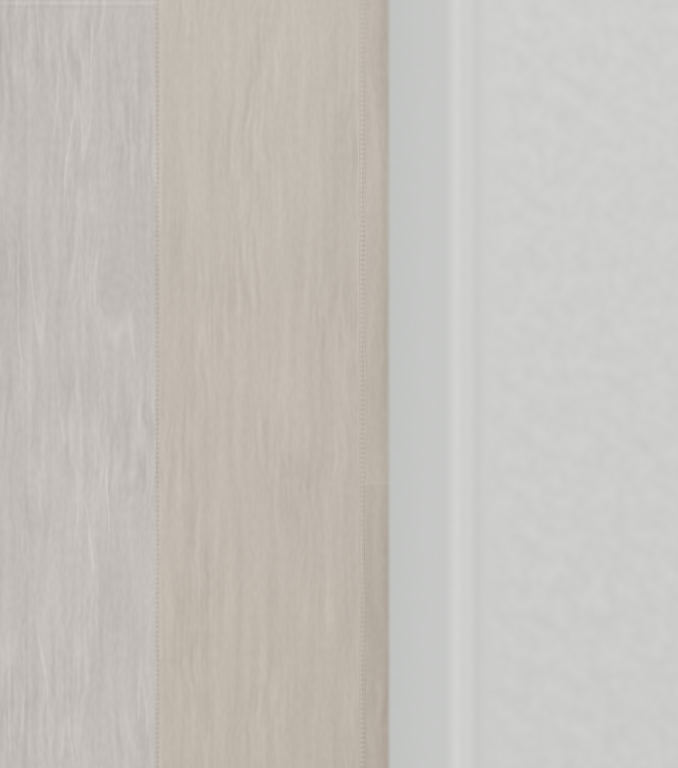
A Shadertoy shader for this texture:

```glsl
// Pale wooden planks on the left meet a painted moulding and a stippled wall.
// Stretched gradient noise makes the grain, bent around two soft knots;
// smooth bands along x shape the seams, the moulding and its shadows.

vec2 hashGradient(vec2 cell) {
    vec3 h = fract(vec3(cell.xyx) * vec3(0.1031, 0.1030, 0.0973));
    h += dot(h, h.yzx + 33.33);
    float angle = 6.2832 * fract((h.x + h.y) * h.z);
    return vec2(cos(angle), sin(angle));
}

float gradientNoise(vec2 p) {
    vec2 i = floor(p), f = fract(p);
    vec2 u = f * f * f * (f * (f * 6.0 - 15.0) + 10.0);
    vec2 e = vec2(0.0, 1.0);
    float low = mix(dot(hashGradient(i), f),
                    dot(hashGradient(i + e.yx), f - e.yx), u.x);
    float high = mix(dot(hashGradient(i + e.xy), f - e.xy),
                     dot(hashGradient(i + e.yy), f - e.yy), u.x);
    return mix(low, high, u.y);
}

// Soft line of the given half width.
float band(float x, float center, float width) {
    float d = (x - center) / width;
    return exp(-d * d);
}

// Pushes the grain sideways around a knot.
float knotBend(vec2 p, vec2 center) {
    vec2 d = (p - center) / vec2(0.028, 0.055);
    return 0.016 * d.x * exp(-dot(d, d));
}

// Long streaks, thin fibers and a fine speckle.
float woodGrain(vec2 p) {
    p.x += 0.008 * gradientNoise(p * vec2(8.0, 9.0));
    p.x += 0.003 * gradientNoise(p * vec2(30.0, 26.0) + 3.0);
    float broad = gradientNoise(p * vec2(42.0, 2.2));
    float streak = gradientNoise(p * vec2(95.0, 7.0) + 17.0);
    float fiber = gradientNoise(p * vec2(165.0, 17.0) + 41.0);
    float speckle = gradientNoise(p * vec2(210.0, 90.0) + 73.0);
    float cluster = smoothstep(-0.25, 0.4, gradientNoise(p * vec2(14.0, 6.0) + 29.0));
    float ridge = 0.25 - abs(gradientNoise(p * vec2(70.0, 12.0) + 57.0));
    return 0.018 * broad + 0.026 * streak + 0.018 * speckle
         + cluster * (0.040 * fiber - 0.035 * max(ridge - 0.12, 0.0));
}

vec3 planks(vec2 uv, vec2 p) {
    float left = 1.0 - smoothstep(0.228, 0.236, uv.x);
    float strip = smoothstep(0.528, 0.540, uv.x);

    // Base tones: grey plank, beige plank, narrow darker strip
    vec3 beige = mix(vec3(0.748, 0.713, 0.672), vec3(0.769, 0.741, 0.706), uv.y);
    beige -= 0.010 * smoothstep(0.40, 0.53, uv.x);
    vec3 grey = vec3(0.757, 0.737, 0.717) + 0.008 * band(uv.x, 0.12, 0.09);
    vec3 col = mix(beige, grey, left);
    col -= strip * vec3(0.010, 0.013, 0.015);
    col -= strip * 0.014 * (1.0 - smoothstep(0.364, 0.374, uv.y));

    // Grain, stronger and more whitened on the grey plank
    vec2 bent = p;
    bent.x -= left * (knotBend(p, vec2(0.172, 0.385)) + knotBend(p, vec2(0.150, 0.620)));
    float grain = woodGrain(bent + vec2(strip * 0.7, strip * 3.0));
    col += grain * mix(0.95, 1.2, left);
    vec2 veinPos = bent + vec2(0.008 * gradientNoise(p * 11.0), 0.0);
    float vein = abs(gradientNoise(veinPos * vec2(42.0, 3.5) + 9.0));
    float veinPatch = smoothstep(-0.1, 0.35, gradientNoise(p * vec2(16.0, 5.0) + 31.0));
    col += left * 0.030 * veinPatch * (1.0 - smoothstep(0.0, 0.09, vein));
    col += 0.008 * gradientNoise(p * vec2(9.0, 4.0) + 5.0);

    // Curved dark rim of the lower knot
    vec2 knot = (p - vec2(0.170, 0.392)) / vec2(0.013, 0.030);
    float rim = band(length(knot), 1.0, 0.28) * smoothstep(-0.5, 0.8, knot.x - knot.y);
    col -= left * 0.028 * rim;

    // Faintly beaded joints between the planks
    float beads = sin(uv.y * 1000.0);
    float wear = 0.6 + 0.8 * gradientNoise(vec2(2.5, uv.y * 9.0));
    col -= band(uv.x, 0.232, 0.0024) * (0.030 + 0.020 * beads);
    col += band(uv.x, 0.237, 0.0030) * 0.014;
    col -= band(uv.x, 0.535, 0.0035) * wear * (0.010 + 0.026 * beads);
    col += band(uv.x, 0.529, 0.0040) * 0.010;
    col += band(uv.x, 0.044, 0.0030) * 0.010 - band(uv.x, 0.038, 0.0030) * 0.010;
    col -= 0.010 * (1.0 - smoothstep(0.020, 0.050, uv.x));

    // Cross joints: top of the grey plank, middle of the strip
    col += left * (0.026 * band(uv.y, 0.996, 0.0022) - 0.012 * band(uv.y, 0.991, 0.002));
    col += strip * 0.014 * band(uv.y, 0.371, 0.002);

    // Contact shadow beside the moulding
    return col - vec3(0.040, 0.042, 0.044) * smoothstep(0.553, 0.574, uv.x);
}

vec3 paintedSide(vec2 uv, vec2 p) {
    // Flat moulding face, then its rounded bright lip
    vec3 col = mix(vec3(0.761, 0.768, 0.762), vec3(0.778, 0.783, 0.777),
                   smoothstep(0.573, 0.640, uv.x));
    col = mix(col, vec3(0.805, 0.807, 0.801), smoothstep(0.654, 0.668, uv.x));
    col += 0.022 * band(uv.x, 0.674, 0.007) + 0.008 * band(uv.x, 0.690, 0.006);

    // Wall with soft stipple and a shadow along the lip
    float wall = smoothstep(0.692, 0.706, uv.x);
    vec3 wallCol = mix(vec3(0.799, 0.800, 0.792), vec3(0.812, 0.812, 0.804), uv.y);
    wallCol -= 0.018 * band(uv.x, 0.702, 0.010);
    vec2 q = mat2(0.8, 0.6, -0.6, 0.8) * p;
    float stipple = gradientNoise(q * vec2(30.0, 46.0)) + 0.8 * gradientNoise(q * 72.0 + 8.0);
    wallCol += 0.015 * stipple * smoothstep(0.70, 0.75, uv.x);
    col = mix(col, wallCol, wall);
    return col + 0.004 * gradientNoise(p * vec2(90.0, 60.0));
}

void mainImage(out vec4 fragColor, in vec2 fragCoord) {
    vec2 uv = fragCoord / iResolution.xy;
    vec2 p = uv * vec2(0.883, 1.0);
    float painted = smoothstep(0.569, 0.578, uv.x);
    vec3 col = mix(planks(uv, p), paintedSide(uv, p), painted);
    fragColor = vec4(clamp(col, 0.0, 1.0), 1.0);
}
```
